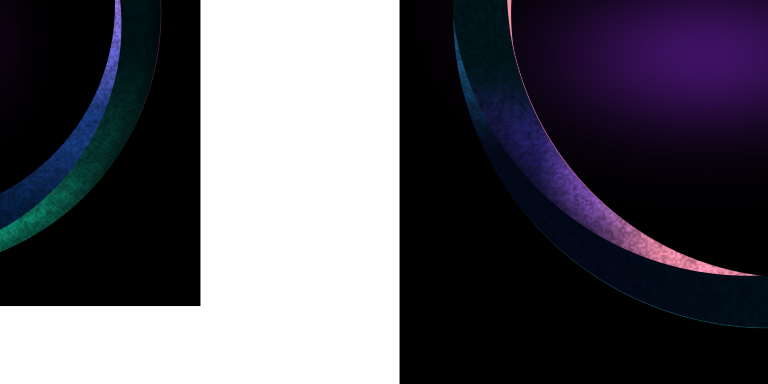
Reproduce this background procedurally as a WebGL 1 fragment shader.

```glsl
precision highp float;
// Two black panels on white, each cropping a twisted, iridescent grainy ring.
uniform vec2 u_resolution;

#define LEFT_PANEL vec2(0.522, 0.797)
#define RIGHT_PANEL_X 1.0405
#define LEFT_CENTER vec2(-0.2526, 0.034)
#define RIGHT_CENTER vec2(2.0, 0.034)
#define GLOW_CENTER vec2(1.84, 0.145)
#define GLOW_SIZE vec2(0.39, 0.195)
#define GLOW_COLOR vec3(0.245, 0.07, 0.39)
#define GRAIN_SCALE 180.0
#define GRAIN_AMOUNT 0.34
#define RIM_WIDTH 0.0013

float hash(vec2 p) {
    return fract(sin(dot(p, vec2(127.1, 311.7))) * 43758.5453);
}

float noise(vec2 p) {
    vec2 i = floor(p), f = fract(p);
    f = f * f * (3.0 - 2.0 * f);
    return mix(mix(hash(i), hash(i + vec2(1.0, 0.0)), f.x),
               mix(hash(i + vec2(0.0, 1.0)), hash(i + 1.0), f.x), f.y);
}

// Antialiased coverage of a signed distance, negative inside.
float cover(float d) {
    return clamp(0.5 - d * u_resolution.y, 0.0, 1.0);
}

float circle(vec2 p, vec2 center, float radius) {
    return length(p - center) - radius;
}

float rim(float d) {
    return exp(-d * d / (RIM_WIDTH * RIM_WIDTH));
}

vec3 leftPanel(vec2 p, float grain) {
    float outer = circle(p, LEFT_CENTER, 0.672);
    float hole = circle(p, vec2(-0.2526, 0.013), 0.552);
    float fold = circle(p, vec2(-0.2917, 0.065), 0.608);

    // Faint light at the cropped edge.
    vec2 g = (p - vec2(-0.03, 0.11)) / vec2(0.1, 0.17);
    vec3 color = vec3(0.055, 0.012, 0.075) * exp(-dot(g, g));

    // Violet to navy inner face, teal to green outer face.
    vec3 inside = mix(vec3(0.53, 0.43, 0.84), vec3(0.33, 0.34, 0.72), smoothstep(0.0, 0.17, p.y));
    inside = mix(inside, vec3(0.08, 0.2, 0.43), smoothstep(0.14, 0.31, p.y));
    inside = mix(inside, vec3(0.02, 0.1, 0.22), smoothstep(0.34, 0.57, p.y));
    vec3 outside = mix(vec3(0.0, 0.065, 0.075), vec3(0.02, 0.19, 0.17), smoothstep(0.1, 0.42, p.y));
    outside = mix(outside, vec3(0.05, 0.47, 0.37), smoothstep(0.38, 0.64, p.y));
    outside *= 1.0 - 0.4 * smoothstep(-0.045, 0.0, outer);
    vec3 face = mix(outside, inside, cover(fold)) * grain;

    color = mix(color, face, cover(outer) * cover(-hole));
    float upper = 1.0 - smoothstep(0.1, 0.45, p.y);
    return color + vec3(0.22, 0.08, 0.17) * rim(outer) * upper;
}

vec3 rightPanel(vec2 p, float grain) {
    float outer = circle(p, RIGHT_CENTER, 0.82);
    float hole = circle(p, vec2(2.078, -0.034), 0.758);
    float fold = circle(p, vec2(1.948, -0.057), 0.775);
    float lip = circle(p, RIGHT_CENTER, 0.669);

    // Purple haze seen through the ring.
    vec2 g = (p - GLOW_CENTER) / GLOW_SIZE;
    vec3 color = GLOW_COLOR * exp(-dot(g, g)) * cover(hole);
    color += vec3(0.025, 0.005, 0.025) * exp(-14.0 * max(outer, 0.0)) * cover(-outer)
           * (1.0 - smoothstep(0.0, 0.5, p.y));

    // Dark teal band turning indigo, violet and pink along the ring.
    vec3 inside = mix(vec3(0.005, 0.075, 0.095), vec3(0.12, 0.11, 0.35), smoothstep(0.16, 0.38, p.y));
    inside = mix(inside, vec3(0.4, 0.26, 0.61), smoothstep(1.38, 1.52, p.x));
    inside = mix(inside, vec3(0.88, 0.51, 0.62), smoothstep(1.5, 1.74, p.x));
    float edgeShade = smoothstep(-0.075, 0.01, fold) * smoothstep(0.2, 0.4, p.y);
    inside *= 1.0 - 0.5 * edgeShade * (1.0 - smoothstep(1.5, 1.8, p.x));

    // Navy lower band with a blue tip where the fold begins.
    vec3 outside = mix(vec3(0.01, 0.03, 0.09), vec3(0.005, 0.05, 0.085), smoothstep(1.5, 2.0, p.x));
    outside += vec3(0.07, 0.24, 0.33) * (1.0 - smoothstep(0.12, 0.42, p.y));
    vec3 face = mix(outside, inside, cover(fold)) * grain;
    color = mix(color, face, cover(outer) * cover(-hole));

    // Pink sliver and thin lit rims.
    float upper = 1.0 - smoothstep(0.12, 0.16, p.y);
    color = mix(color, vec3(0.94, 0.59, 0.65), cover(hole) * cover(-lip) * upper);
    float innerRim = rim(hole) * smoothstep(0.04, 0.12, p.y) * (1.0 - smoothstep(0.5, 0.7, p.y));
    color = mix(color, vec3(0.76, 0.4, 0.58), 0.8 * innerRim);
    return color + vec3(0.06, 0.23, 0.23) * rim(outer) * smoothstep(0.45, 0.84, p.y);
}

void main() {
    // Canvas heights, with y measured down from the top.
    vec2 uv = gl_FragCoord.xy / u_resolution;
    vec2 p = vec2(2.0 * uv.x, 1.0 - uv.y);

    float speckle = 0.6 * noise(p * GRAIN_SCALE) + 0.4 * noise(p * GRAIN_SCALE * 0.4);
    float grain = 1.0 + GRAIN_AMOUNT * (2.0 * speckle - 1.0);

    vec2 edge = p - LEFT_PANEL;
    vec3 color = vec3(1.0);
    color = mix(color, leftPanel(p, grain), cover(max(edge.x, edge.y)));
    color = mix(color, rightPanel(p, grain), cover(RIGHT_PANEL_X - p.x));
    gl_FragColor = vec4(color, 1.0);
}
```
